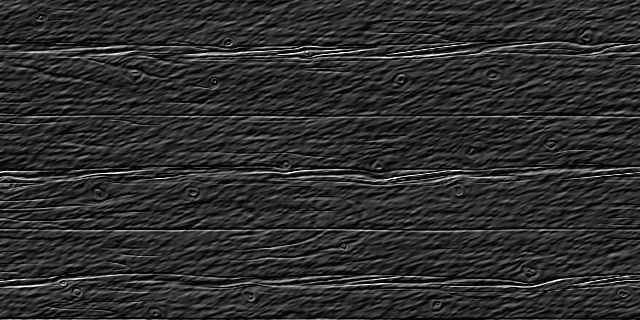
Reproduce this texture map procedurally as a WebGL 2 fragment shader.

```glsl
#version 300 es
precision highp float;
// Dark weathered timber planks in relief: split joints, thin seams, knots and rough grain.

uniform vec2 u_resolution;
out vec4 fragColor;

const float SPLITS[3] = float[3](0.128, 0.458, 0.85);
const float SEAMS[3] = float[3](0.004, 0.284, 0.64);

float hash(vec2 p) {
    vec3 q = fract(p.xyx * vec3(0.1031, 0.1030, 0.0973));
    q += dot(q, q.yzx + 33.33);
    return fract((q.x + q.y) * q.z);
}

float noise(vec2 p) {
    vec2 i = floor(p), f = fract(p);
    f = f * f * (3.0 - 2.0 * f);
    return mix(mix(hash(i), hash(i + vec2(1, 0)), f.x),
               mix(hash(i + vec2(0, 1)), hash(i + vec2(1, 1)), f.x), f.y);
}

// 1 on the mid-level contour of a noise field, fading to 0 at the given width
float crack(vec2 p, float width) {
    return smoothstep(width, 0.0, abs(noise(p) - 0.5));
}

// Ringed knots; also bends the grain coordinates around each one
float knots(inout vec2 p) {
    float relief = 0.0;
    vec2 start = p;
    for (int i = 0; i < 24; i++) {
        float id = float(i);
        float size = mix(0.011, 0.024, hash(vec2(id, 7.0)));
        vec2 centre = vec2(2.0 * fract(id * 0.618 + 0.12),
                           SPLITS[i % 3] + 0.22 * (hash(vec2(id, 3.0)) - 0.5));
        vec2 d = (start - centre) / size;
        d.x *= 0.8;
        float r = length(d + 0.5 * vec2(noise(start * 60.0), noise(start * 60.0 + 9.0)) - 0.25);
        float fade = exp(-r * r);
        relief += fade * (0.75 * sin(r * 7.0 + id) - 0.5);
        p.y -= 0.7 * size * d.y * exp(-0.3 * dot(d, d));
    }
    return relief;
}

float height(vec2 p) {
    vec2 q = p;
    float h = 0.9 * knots(q);

    // Rough slanted tooth and long fibres
    float slant = q.y - 0.3 * q.x;
    h += 0.85 * noise(vec2(q.x * 55.0, slant * 135.0));
    h += 0.75 * noise(vec2(q.x * 24.0, slant * 80.0) + 40.0);
    h += 0.6 * noise(q * vec2(5.0, 95.0) + 17.0);

    // Arched growth rings, broken into patches
    float ring = fract(5.0 * noise(q * vec2(1.4, 7.0) + 5.0) + 0.25 * noise(q * vec2(12.0, 50.0)));
    float patches = smoothstep(0.45, 0.75, noise(q * vec2(2.2, 9.0) + 31.0));
    h -= 0.9 * patches * smoothstep(0.14, 0.0, abs(ring - 0.5));

    // Short scattered checks
    h -= 0.7 * crack(q * vec2(4.0, 42.0) + 61.0, 0.07)
             * smoothstep(0.6, 0.8, noise(q * vec2(5.0, 14.0) + 12.0));

    for (int i = 0; i < 3; i++) {
        float id = float(i) * 13.0;

        // Splintered joint: slanted splits above, finer fibres below
        float d = q.y - SPLITS[i] - 0.022 * (noise(vec2(q.x * 2.5, id)) - 0.5);
        float band = 0.014 + 0.012 * noise(vec2(q.x * 4.0, id + 5.0));
        float upper = smoothstep(band, 0.4 * band, abs(d));
        float lower = smoothstep(0.024, 0.005, abs(d + 0.018));
        float lean = d - 0.09 * q.x;
        h -= 1.9 * upper * crack(vec2(q.x * 3.0, lean * 75.0 + id), 0.2);
        h -= 0.9 * lower * crack(vec2(q.x * 4.0, (d - 0.02 * q.x) * 110.0 + id), 0.2);
        h -= 0.9 * exp(-pow((d - 0.8 * band) / 0.003, 2.0));

        // Thin seam with uneven depth
        float s = p.y - SEAMS[i] - 0.006 * (noise(vec2(p.x * 3.0, id + 2.0)) - 0.5);
        float depth = 0.7 + 0.8 * noise(vec2(p.x * 7.0, id + 9.0));
        h -= depth * exp(-pow(s / 0.0032, 2.0));
    }
    return h;
}

void main() {
    vec2 p = gl_FragCoord.xy / u_resolution.y;

    // Relief lit from above
    float slope = height(p) - height(p + vec2(-0.0018, 0.004));
    float tone = 0.165 + 0.05 * (noise(p * vec2(1.5, 11.0)) - 0.5);
    float light = tone + 0.42 * slope;

    // Soft floor keeps the shadows near black
    light = max(light, 0.025 + 0.1 * max(light, 0.0));
    fragColor = vec4(vec3(clamp(light, 0.0, 1.0)), 1.0);
}
```
